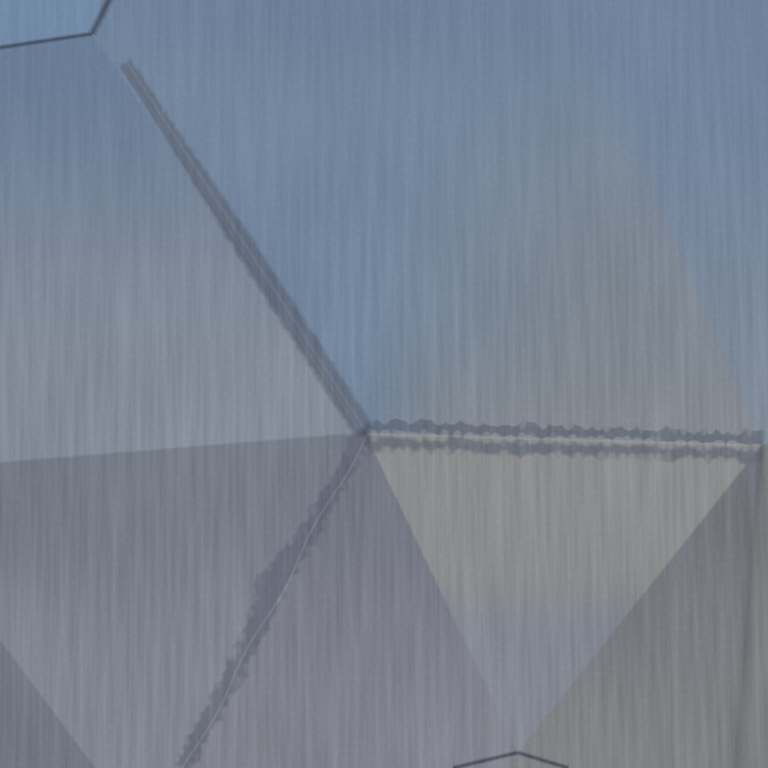
This texture is drawn by a WebGL 1 fragment shader. Its source:

```glsl
precision highp float;
// Brushed, weathered metal panels folded into flat facets.
// Signed line distances choose each facet's gradient; ragged seams follow the
// joints, and stretched cellular noise with layered sines gives the streaks.

uniform vec2 u_resolution;

#define HUB vec2(0.475, 0.437)
#define RIGHT_NODE vec2(0.993, 0.422)
#define TOP_NODE vec2(0.120, 0.956)
#define BASE_NODE vec2(0.674, 0.020)
#define LEFT_FOOT vec2(0.237, 0.000)
#define EDGE_SOFT 0.0025
#define STREAK_GAIN 0.050
#define GRAIN_GAIN 0.018
#define CLOUD_GAIN 0.012
#define SEAM_DARK vec3(0.355, 0.380, 0.435)

float hash(vec2 p) {
  p = fract(p * vec2(0.1031, 0.1137));
  p += dot(p, p.yx + 33.33);
  return fract((p.x + p.y) * p.x * 17.0);
}

// Distance to the nearest scattered cell point.
float cells(vec2 p) {
  vec2 id = floor(p), f = fract(p);
  float nearest = 2.0;
  for (int y = -1; y <= 1; y++) {
    for (int x = -1; x <= 1; x++) {
      vec2 o = vec2(float(x), float(y)), c = id + o + 50.0;
      vec2 jitter = vec2(hash(c), hash(c + 71.7));
      nearest = min(nearest, length(o + jitter - f));
    }
  }
  return nearest;
}

float clouds(vec2 p) {
  float sum = 0.0, gain = 0.5;
  for (int i = 0; i < 4; i++) {
    sum += gain * sin(p.x + 1.7 * sin(p.y)) * cos(p.y + sin(p.x * 0.7));
    p = mat2(1.6, 1.1, -1.1, 1.6) * p + 2.3;
    gain *= 0.55;
  }
  return sum;
}

// Signed distance to a line, positive on the left of a -> b.
float side(vec2 p, vec2 a, vec2 b) {
  vec2 d = normalize(b - a), q = p - a;
  return d.x * q.y - d.y * q.x;
}

float cover(float d, float soft) { return smoothstep(-soft, soft, d); }

// Segment frame: x is progress from a to b, y is signed offset.
vec2 along(vec2 p, vec2 a, vec2 b) {
  return vec2(dot(p - a, b - a) / dot(b - a, b - a), side(p, a, b));
}

float stroke(vec2 s, float center, float halfWidth, float soft) {
  float ends = smoothstep(-0.01, 0.01, s.x) * smoothstep(1.01, 0.99, s.x);
  return ends * (1.0 - smoothstep(halfWidth - soft, halfWidth + soft, abs(s.y - center)));
}

vec3 facets(vec2 p) {
  // Upper panels
  vec3 leftWall = mix(vec3(0.525, 0.555, 0.605), vec3(0.420, 0.495, 0.595),
                      smoothstep(0.48, 0.96, p.y));
  float warm = smoothstep(0.42, 0.82, p.x + 0.12 * (0.7 - p.y)) * smoothstep(1.02, 0.55, p.y);
  vec3 broad = mix(vec3(0.450, 0.525, 0.615), vec3(0.505, 0.540, 0.580), warm);
  broad = mix(broad, vec3(0.525, 0.540, 0.560),
              0.7 * smoothstep(0.60, 0.43, p.y) * smoothstep(0.46, 0.60, p.x));
  broad = mix(broad, vec3(0.425, 0.500, 0.605), 0.6 * smoothstep(0.87, 1.0, p.y));
  vec3 rightWall = mix(vec3(0.500, 0.545, 0.600), vec3(0.445, 0.520, 0.620),
                       smoothstep(0.42, 0.95, p.y));
  vec3 upper = mix(leftWall, broad, cover(side(p, TOP_NODE, HUB), EDGE_SOFT));
  float fold = side(p, vec2(0.765, 0.945), RIGHT_NODE);
  upper = mix(upper, rightWall, cover(fold, mix(0.004, 0.035, smoothstep(0.6, 0.95, p.y))));
  float corner = min(side(p, vec2(0.0, 0.937), TOP_NODE), side(p, vec2(0.143, 1.0), TOP_NODE) * -1.0);
  upper = mix(upper, vec3(0.455, 0.545, 0.655), cover(min(corner, 0.13 - p.x), 0.006));

  // Lower panels
  vec3 lower = mix(vec3(0.515, 0.530, 0.575), vec3(0.465, 0.485, 0.535), smoothstep(0.05, 0.38, p.y));
  lower = mix(vec3(0.455, 0.470, 0.520), lower,
              cover(side(p, vec2(0.124, 0.0), vec2(0.0, 0.167)) * -1.0, EDGE_SOFT));
  vec3 wedge = mix(vec3(0.510, 0.520, 0.560), vec3(0.455, 0.470, 0.520), smoothstep(0.02, 0.40, p.y));
  lower = mix(lower, wedge, cover(side(p, HUB, LEFT_FOOT), EDGE_SOFT));
  vec3 bright = mix(vec3(0.515, 0.535, 0.575), vec3(0.550, 0.555, 0.560), smoothstep(0.17, 0.27, p.y));
  lower = mix(lower, bright, cover(side(p, HUB, BASE_NODE), EDGE_SOFT));
  vec3 shade = mix(vec3(0.510, 0.515, 0.530), vec3(0.450, 0.465, 0.490), smoothstep(0.0, 0.38, p.y));
  lower = mix(lower, shade, cover(side(p, RIGHT_NODE, BASE_NODE), EDGE_SOFT));
  float sliver = side(p, RIGHT_NODE, vec2(0.957, 0.0));
  lower = mix(lower, vec3(0.500, 0.505, 0.520), cover(sliver, 0.004));
  lower -= 0.055 * exp(-abs(sliver) * 110.0);
  float top = max(side(p, vec2(0.0, 0.398), HUB), side(p, HUB, RIGHT_NODE));
  return mix(lower, upper, cover(top, EDGE_SOFT));
}

void main() {
  vec2 p = gl_FragCoord.xy / u_resolution;
  vec3 color = facets(p);
  float rag = (cells(p * 75.0) - 0.5) * 0.012;

  // Ragged joints with pale ridges
  vec2 s = along(p, vec2(0.163, 0.919), HUB);
  float width = mix(0.008, 0.014, smoothstep(0.0, 0.6, s.x));
  color = mix(color, SEAM_DARK, 0.62 * stroke(s, 0.0, width + rag * 0.3, 0.004));
  color += 0.045 * stroke(s, 0.002, 0.001, 0.003);
  color = mix(color, SEAM_DARK, 0.4 * stroke(s, -0.008, 0.001, 0.002));
  s = along(p, HUB, RIGHT_NODE);
  color = mix(color, SEAM_DARK, 0.62 * stroke(s, 0.008, 0.007 + rag, 0.003));
  color = mix(color, SEAM_DARK, 0.62 * stroke(s, -0.014, 0.008 + rag, 0.006));
  color += 0.035 * stroke(s, -0.002, 0.001, 0.002);
  s = along(p, HUB, LEFT_FOOT);
  float bulge = 0.010 * exp(-pow((s.x - 0.46) * 9.0, 2.0));
  color = mix(color, SEAM_DARK, 0.55 * stroke(s, -bulge, 0.012 + bulge * 0.6 + rag, 0.005));
  color += 0.070 * stroke(s, 0.003 + 0.003 * sin(s.x * 17.0), 0.001, 0.002);

  // Fine dark outlines and the hub's knot
  float line = stroke(along(p, vec2(-0.02, 0.935), TOP_NODE), 0.0, 0.002, 0.003);
  line = max(line, stroke(along(p, TOP_NODE, vec2(0.147, 1.01)), 0.0, 0.003, 0.005));
  line = max(line, stroke(along(p, vec2(0.59, 0.0), BASE_NODE), 0.0, 0.002, 0.003));
  line = max(line, stroke(along(p, BASE_NODE, vec2(0.74, 0.0)), 0.0, 0.002, 0.003));
  color = mix(color, vec3(0.20, 0.23, 0.28), 0.75 * line);
  color = mix(color, SEAM_DARK * 0.75, 0.7 * exp(-dot(p - HUB, p - HUB) * 26000.0));

  // Near-vertical brushing, clouding and fine grain
  vec2 q = vec2(p.x + 0.035 * p.y * (p.x - 0.3), p.y);
  float streak = cells(q * vec2(95.0, 5.0)) + 0.6 * cells(q * vec2(210.0, 9.0) + 13.0) - 0.78;
  color += STREAK_GAIN * streak * mix(1.0, 0.55, smoothstep(0.4, 0.9, p.y));
  color += CLOUD_GAIN * clouds(p * vec2(11.0, 6.0));
  color += GRAIN_GAIN * (cells(p * 170.0) - 0.5);
  gl_FragColor = vec4(clamp(color, 0.0, 1.0), 1.0);
}
```
